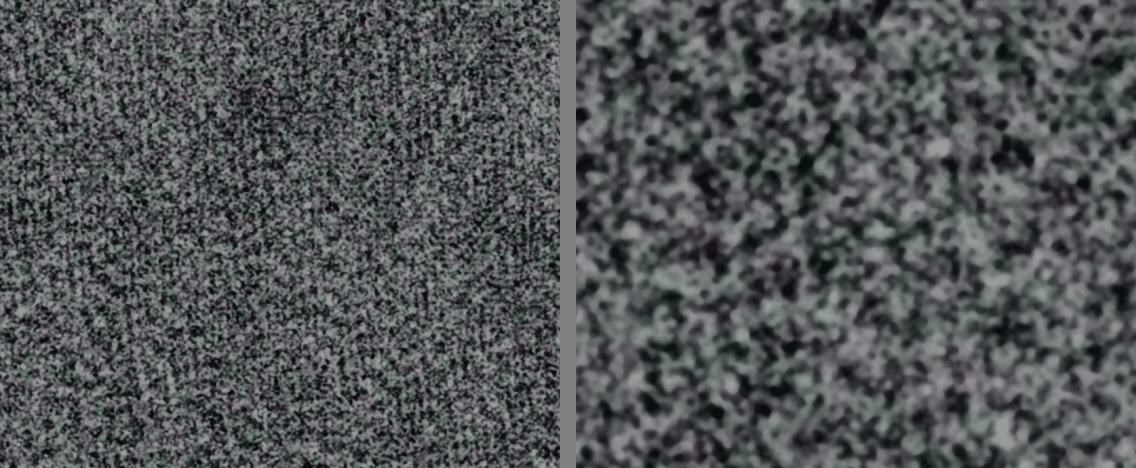
Left, the full canvas; right, a detail of the centre.
This texture is drawn by a WebGL 2 fragment shader. Its source:

```glsl
#version 300 es
precision highp float;
// Fine-grained dark grey granite: soft black and pale specks with faint green and violet tints.

uniform vec2 u_resolution;
out vec4 fragColor;

// Cells per canvas height for each layer
const float GRAIN_CELLS = 222.0;
const float CLUMP_CELLS = 100.0;
const float PATCH_CELLS = 16.0;
const float TINT_CELLS = 75.0;

// Relative strength of grain, clumps and patches
const vec3 LAYER_WEIGHTS = vec3(0.88, 0.42, 0.15);

const float KERNEL_SIGMA = 0.55;               // grain radius, in cells
const vec3 TINT = vec3(-0.007, 0.006, -0.001); // green against violet

// Mineral colours, dark to pale, and the noise level where each is reached
const int SHADES = 8;
const vec3 SHADE[SHADES] = vec3[SHADES](
  vec3(0.04, 0.05, 0.06), vec3(0.10, 0.11, 0.12),
  vec3(0.19, 0.20, 0.21), vec3(0.27, 0.28, 0.29),
  vec3(0.35, 0.36, 0.37), vec3(0.42, 0.44, 0.44),
  vec3(0.51, 0.52, 0.53), vec3(0.60, 0.61, 0.61));
const float LEVEL[SHADES] = float[SHADES](
  -2.3, -1.65, -0.95, -0.41, 0.11, 0.69, 1.45, 2.5);

float hash(vec2 p) {
  return fract(sin(dot(p, vec2(127.1, 311.7))) * 43758.5453);
}

// Scattered soft grains of random brightness, scaled to zero mean and unit variance
float grainNoise(vec2 p, float seed) {
  vec2 cell = floor(p);
  float total = 0.0;
  float power = 0.0;
  for (int y = -2; y <= 2; y++) {
    for (int x = -2; x <= 2; x++) {
      vec2 id = cell + vec2(x, y);
      vec2 key = id + seed;
      vec2 jitter = vec2(hash(key + 17.3), hash(key + 59.8));
      vec2 offset = id + jitter - p;
      float weight = exp(-dot(offset, offset) / (2.0 * KERNEL_SIGMA * KERNEL_SIGMA));
      total += weight * (hash(key) - 0.5);
      power += weight * weight;
    }
  }
  return total * sqrt(12.0 / power);
}

// Piecewise blend through the mineral colours
vec3 mineralColour(float level) {
  vec3 colour = SHADE[0];
  for (int i = 1; i < SHADES; i++) {
    float blend = clamp((level - LEVEL[i - 1]) / (LEVEL[i] - LEVEL[i - 1]), 0.0, 1.0);
    colour = mix(colour, SHADE[i], blend);
  }
  return colour;
}

void main() {
  vec2 uv = gl_FragCoord.xy / u_resolution.y;

  // Brightness from three grain sizes
  vec3 layers = vec3(
    grainNoise(uv * GRAIN_CELLS, 3.7),
    grainNoise(uv * CLUMP_CELLS, 141.2),
    grainNoise(uv * PATCH_CELLS, 277.9));
  float level = dot(layers, normalize(LAYER_WEIGHTS));

  // Faint colour drift
  vec3 colour = mineralColour(level) + TINT * grainNoise(uv * TINT_CELLS, 419.6);
  fragColor = vec4(clamp(colour, 0.0, 1.0), 1.0);
}
```
